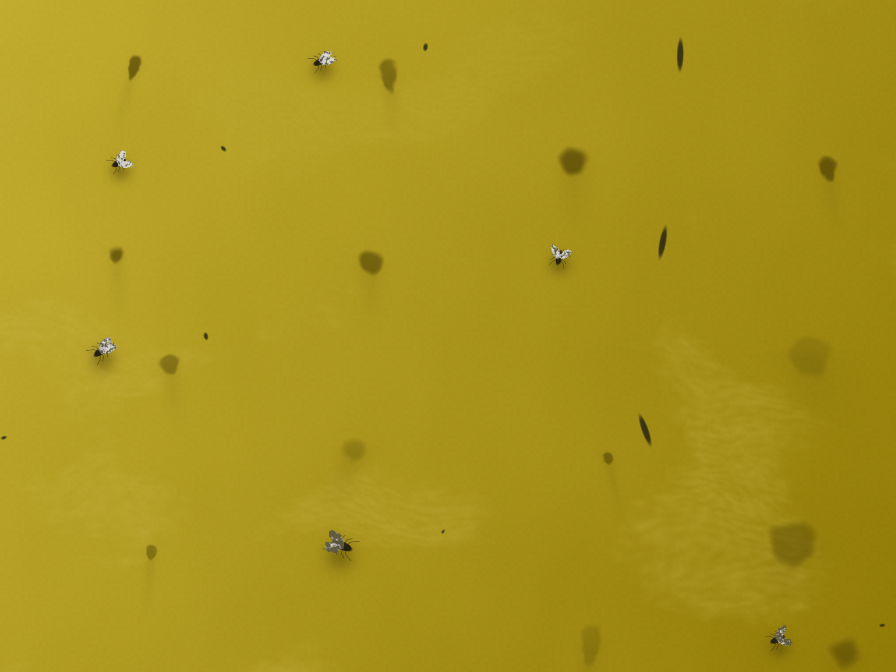
Write a WebGL 1 fragment shader that draws this texture.

```glsl
precision highp float;
// A yellow sticky trap: a smooth olive gradient under a faintly smeared glue film,
// dotted with small winged insects, black specks and blurred, dripping stains.
// Each kind is scattered by a loop over an evenly spread point sequence.
uniform vec2 u_resolution;

const vec3 DARK_YELLOW = vec3(0.572, 0.487, 0.030);
const vec3 LIGHT_YELLOW = vec3(0.755, 0.671, 0.184);
const vec3 FILM_SHEEN = vec3(0.79, 0.71, 0.30);
const vec3 STAIN = vec3(0.33, 0.27, 0.02);
const vec3 BODY = vec3(0.13, 0.12, 0.07);
const vec3 WING_GREY = vec3(0.36, 0.34, 0.26);
const vec3 WING_WHITE = vec3(0.86, 0.86, 0.87);
const int FLIES = 6;
const int STAINS = 14;
const int SPECKS = 9;
const float FLY_SIZE = 0.022;
const float FILM_STRENGTH = 0.30;
const float MOTTLE = 0.08;
const float GRAIN = 0.012;

float hash(float n) { return fract(sin(n * 12.9898 + 4.1) * 43758.545); }

vec2 gradientAt(vec2 cell) {
  float angle = 6.2832 * hash(dot(cell, vec2(1.37, 7.91)));
  return vec2(cos(angle), sin(angle));
}

// Gradient noise, about -0.7 to 0.7
float noise(vec2 p) {
  vec2 i = floor(p), f = fract(p);
  vec2 u = f * f * f * (f * (f * 6.0 - 15.0) + 10.0);
  vec2 e = vec2(1.0, 0.0);
  float low = mix(dot(gradientAt(i), f), dot(gradientAt(i + e.xy), f - e.xy), u.x);
  float high = mix(dot(gradientAt(i + e.yx), f - e.yx), dot(gradientAt(i + e.xx), f - e.xx), u.x);
  return mix(low, high, u.y);
}

vec2 rotate(vec2 p, float angle) {
  float c = cos(angle), s = sin(angle);
  return vec2(c * p.x - s * p.y, s * p.x + c * p.y);
}

// Evenly spread positions over the canvas
vec2 scatter(float index, vec2 offset, float aspect) {
  return fract(offset + index * vec2(0.7549, 0.5698)) * vec2(aspect, 1.0);
}

float ellipse(vec2 p, vec2 radii) { return (length(p / radii) - 1.0) * min(radii.x, radii.y); }

float segment(vec2 p, vec2 a, vec2 b) {
  vec2 pa = p - a, ba = b - a;
  return length(pa - ba * clamp(dot(pa, ba) / dot(ba, ba), 0.0, 1.0));
}

float fill(float dist, float blur) { return 1.0 - smoothstep(-blur, blur, dist); }

// Glue film: ragged patches broken into short, mostly level ripples
float film(vec2 p) {
  vec2 warped = p + 0.07 * vec2(noise(p * 5.0), noise(p * 5.0 + 31.0));
  float ragged = 0.12 * noise(p * vec2(16.0, 28.0)) + 0.09 * noise(p * vec2(45.0, 70.0));
  float patches = smoothstep(0.16, 0.36, noise(warped * vec2(2.9, 5.0) + 7.3) + ragged);
  vec2 along = rotate(warped, 0.15);
  float ripple = 0.6 + 0.4 * noise(along * vec2(13.0, 38.0)) + 0.6 * noise(along * vec2(45.0, 110.0));
  return patches * ripple * mix(1.0, 0.4, smoothstep(0.4, 0.85, p.y));
}

// Blurred stain below the film, with a faint drip under it
void addStain(inout vec3 color, vec2 p, float seed) {
  float size = mix(0.007, 0.032, pow(hash(seed), 2.5));
  float stretch = mix(1.0, 2.6, hash(seed + 0.3) * step(size, 0.015));
  vec2 q = rotate(p, 0.6 * (hash(seed + 0.6) - 0.5)) / size;
  q.x *= 1.0 - 0.18 * clamp(q.y, -1.5, 1.5);
  float d = length(q / vec2(1.0, stretch)) + 0.3 * noise(q * 0.9 + seed * 9.0);
  float drip = exp(-0.5 * q.x * q.x) * smoothstep(0.02, -0.01, p.y) * smoothstep(-0.12, 0.0, p.y);
  color = mix(color, STAIN, 0.10 * drip);
  float strength = mix(0.2, 0.75, hash(seed + 0.8));
  float core = mix(0.35, 0.85, hash(seed + 0.5));
  color = mix(color, STAIN, strength * (1.0 - smoothstep(core, 1.3, d)));
}

// Insect with a dark body, thin legs and crumpled pale wings over a soft shadow
void addFly(inout vec3 color, vec2 p, float seed, float pixel) {
  float size = FLY_SIZE * mix(0.8, 1.2, hash(seed));
  float blur = 0.6 * pixel / size;
  vec2 shade = (p + vec2(0.0, 0.7 * size)) / size;
  color = mix(color, STAIN, 0.45 * exp(-1.4 * dot(shade, shade)));
  vec2 q = rotate(p, 2.8 * (hash(seed + 0.4) - 0.5)) / size;
  vec2 side = vec2(abs(q.x), q.y);
  float legs = 9.0;
  for (int i = 0; i < 3; i++) {
    float reach = float(i) - 1.0;
    vec2 knee = vec2(0.42, -0.25 + 0.3 * reach);
    legs = min(legs, segment(side, vec2(0.0, -0.25), knee));
    legs = min(legs, segment(side, knee, vec2(0.62, -0.5 + 0.45 * reach)));
  }
  color = mix(color, BODY, 0.5 * fill(legs - 0.02, blur));
  color = mix(color, BODY, 0.9 * fill(ellipse(q + vec2(0.0, 0.15), vec2(0.24, 0.6)), blur));
  float spread = mix(0.1, 0.75, hash(seed + 0.7));
  vec2 wing = rotate(side - vec2(0.08, -0.15), spread) - vec2(0.0, 0.5);
  float crumple = noise(q * 3.5 + seed * 17.0) + 0.5 * noise(q * 8.0 + seed * 5.0);
  vec3 wingColor = mix(WING_GREY, WING_WHITE, smoothstep(-0.4, 0.4, crumple + 0.7 * hash(seed + 0.9) - 0.3));
  color = mix(color, wingColor, 0.92 * fill(ellipse(wing, vec2(0.3, 0.6)) + 0.16 * crumple, blur));
  color = mix(color, BODY, 0.8 * fill(length(q + vec2(0.0, 0.45)) - 0.18 + 0.1 * crumple, blur));
}

void main() {
  float pixel = 1.0 / u_resolution.y;
  float aspect = u_resolution.x * pixel;
  vec2 p = gl_FragCoord.xy * pixel;

  // Sheet lit from the upper left, softly mottled
  float light = 0.86 - 0.70 * p.x / aspect + 0.3 * (p.y - 0.5);
  light += MOTTLE * (noise(p * 2.2) + 0.8 * noise(p * 6.0 + 3.7) + 0.3 * noise(p * vec2(17.0, 5.0)));
  vec3 color = mix(DARK_YELLOW, LIGHT_YELLOW, light);
  color = mix(color, FILM_SHEEN, FILM_STRENGTH * clamp(film(p), 0.0, 1.0));
  color += GRAIN * noise(p * 190.0);

  for (int i = 0; i < STAINS; i++) {
    float n = float(i);
    addStain(color, p - scatter(n, vec2(0.13, 0.62), aspect), n + 2.0);
  }
  // Round specks, and slender bodies every fourth time
  for (int i = 0; i < SPECKS; i++) {
    float n = float(i);
    float slender = step(mod(n, 4.0), 0.5);
    vec2 q = rotate(p - scatter(n, vec2(0.72, 0.36), aspect), mix(3.0, 0.7, slender) * (hash(n) - 0.5));
    float radius = mix(0.0015, 0.005, hash(n + 40.0));
    vec2 radii = mix(radius * vec2(0.7, 1.2), vec2(0.0045, 0.022), slender);
    color = mix(color, BODY, 0.8 * fill(ellipse(q, radii), pixel));
  }
  for (int i = 0; i < FLIES; i++) {
    float n = float(i);
    addFly(color, p - scatter(n, vec2(0.36, 0.91), aspect), n + 60.0, pixel);
  }
  gl_FragColor = vec4(color, 1.0);
}
```
